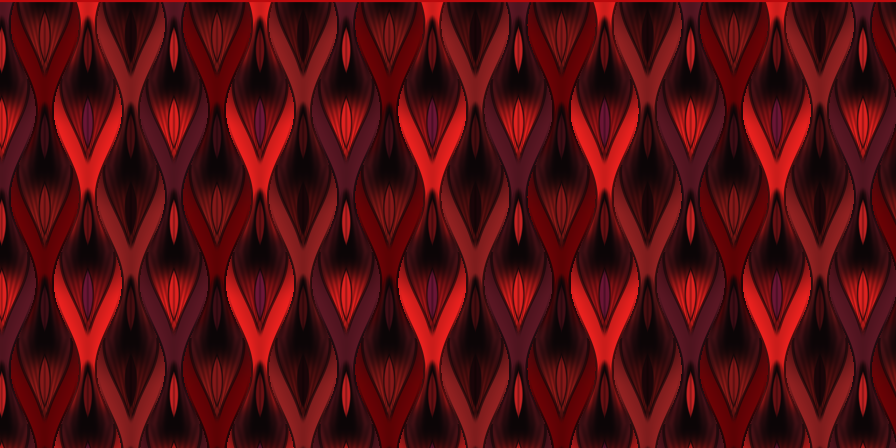
Reproduce this pattern procedurally as a WebGL 1 fragment shader.

```glsl
precision highp float;

uniform vec2 u_resolution;

#define TILE 0.3845               // repeat size, in canvas heights
#define ORIGIN vec2(0.196, 0.600) // neck of a bright column
#define COLUMNS 4.0               // columns per repeat
#define SWAY 0.0725               // swing of the ogee edge
#define LEAN 0.65                 // phase lead of the widest point
#define OUTLINE 0.008
#define HATCH_COUNT 72.0          // even, so that the fan repeats
#define HATCH_DEPTH 0.26
#define TOP_LINE 0.004
#define INK vec3(0.045, 0.02, 0.025)
#define SHADE vec3(0.23, 0.045, 0.06)

const float TAU = 6.2831853;

// Picks one of four values by column number
vec3 pick(float k, vec3 a, vec3 b, vec3 c, vec3 d) {
  return k < 0.5 ? a : k < 1.5 ? b : k < 2.5 ? c : d;
}

// Height above the neck of column i, from -0.42 to 0.58
float neckHeight(float y, float i) {
  return fract(y - 0.5 * mod(i, 2.0) + 0.42) - 0.42;
}

// Half width of a column; neighbours half a repeat apart fill the plane
float halfWidth(float v) {
  return 0.5 / COLUMNS - SWAY * cos(TAU * v + LEAN);
}

// Positive inside an upright lens
float lens(float x, float v, float width, float height) {
  float t = v / height;
  return width * (1.0 - t * t) - x;
}

void main() {
  vec2 p = gl_FragCoord.xy / u_resolution.y;
  vec2 q = (p - ORIGIN) / TILE;
  float px = 1.0 / (u_resolution.y * TILE);

  // Choose the column on this side of the ogee edge
  float i = floor(q.x * COLUMNS);
  float x = q.x - i / COLUMNS;
  float v = neckHeight(q.y, i);
  if (x > halfWidth(v)) {
    i += 1.0;
    x = 1.0 / COLUMNS - x;
    v = neckHeight(q.y, i);
  }
  float k = mod(i, COLUMNS);
  float edge = halfWidth(v);

  vec3 ribbonColor = pick(k, vec3(0.93, 0.13, 0.12), vec3(0.58, 0.13, 0.13),
                             vec3(0.36, 0.09, 0.14), vec3(0.42, 0.01, 0.02));
  vec3 glowColor = pick(k, vec3(0.66, 0.08, 0.09), vec3(0.36, 0.06, 0.06),
                           vec3(0.94, 0.13, 0.12), vec3(0.58, 0.10, 0.09));
  vec3 upperSlit = pick(k, vec3(0.42, 0.08, 0.20), vec3(0.10, 0.02, 0.03),
                           vec3(0.87, 0.13, 0.12), vec3(0.51, 0.09, 0.09));
  vec3 lowerSlit = pick(k, vec3(0.40, 0.06, 0.07), vec3(0.27, 0.05, 0.06),
                           vec3(0.76, 0.13, 0.13), vec3(0.24, 0.05, 0.08));

  // Hatched glow behind the upper slit
  vec2 g = vec2(x / 0.18, (v - 0.28) / 0.21);
  float fan = cos(atan(x, v - 0.08) * HATCH_COUNT);
  float hatch = 1.0 - HATCH_DEPTH * (0.5 + 0.5 * fan);
  float glow = exp(-dot(g, g)) * smoothstep(0.57, 0.38, v);
  vec3 color = INK + SHADE * smoothstep(0.2, 0.9, x / edge) * hatch;
  color = mix(color, glowColor * hatch, glow);

  // Pointed slits with dark rims
  float upper = lens(x, v - 0.33, 0.028, 0.14);
  float lower = lens(x, v + 0.25, 0.024, 0.13);
  float slit = max(upper, lower);
  vec3 slitColor = v > 0.0 ? upperSlit : lowerSlit;
  slitColor *= 0.7 + 0.3 * smoothstep(0.0, 0.012, x);

  // Ribbon: solid neck, crisp petals above, soft hatched legs below
  float petals = edge * clamp((v - 0.07) / 0.51, 0.0, 1.0);
  float legs = 0.075 * pow(clamp((-v - 0.04) / 0.36, 0.0, 1.0), 0.7);
  float inner = max(petals, legs);
  float split = smoothstep(0.0, 0.02, inner);
  float soft = mix(px, 0.02, smoothstep(0.0, -0.1, v));
  float ribbon = mix(1.0, smoothstep(-soft, soft, x - inner), split);
  ribbon *= smoothstep(-0.42, -0.3, v);
  float light = mix(0.25, 1.0, smoothstep(0.6, 0.28, v));
  light *= smoothstep(-0.46, -0.1, v);
  vec3 ribbonShade = mix(SHADE, ribbonColor, light);
  ribbonShade *= 0.85 + 0.15 * smoothstep(inner, edge, x);
  ribbonShade *= mix(1.0, hatch, smoothstep(-0.04, -0.15, v));
  color = mix(color, ribbonShade, ribbon);

  // Slits over the legs
  color = mix(color, INK, 0.8 * smoothstep(-0.008 - px, -0.008 + px, slit));
  color = mix(color, slitColor, smoothstep(-px, px, slit));

  // Dark lines along the petals and the ogee edge
  float rim = 1.0 - smoothstep(0.004, 0.004 + 1.5 * px, abs(x - petals));
  color = mix(color, INK, 0.6 * rim * smoothstep(0.0, 0.02, petals));
  float nearNeck = smoothstep(0.42, 0.1, abs(v + 0.04));
  float border = 1.0 - smoothstep(OUTLINE, OUTLINE + 1.5 * px, edge - x);
  color = mix(color, INK, 0.75 * border * nearNeck);

  // Red line along the top
  float top = smoothstep(1.0 - TOP_LINE - 0.002, 1.0 - TOP_LINE, p.y);
  color = mix(color, vec3(0.72, 0.04, 0.05), top);

  gl_FragColor = vec4(clamp(color, 0.0, 1.0), 1.0);
}
```
